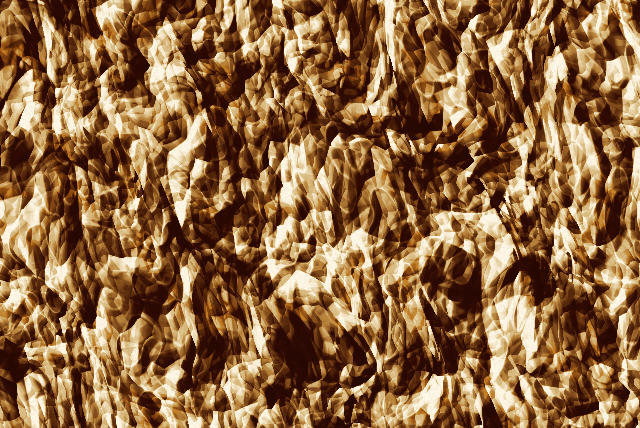
Reproduce this texture procedurally as a Shadertoy shader.

```glsl
// Crumpled gold foil under hard light. Flat shards from jittered cells and
// long creases from folded gradient noise add up to one surface slope;
// the slope towards the light, less the shadows, picks a tone from a gold ramp.

vec2 hash2(vec2 p) {
    vec3 q = fract(p.xyx * vec3(0.1031, 0.1030, 0.0973));
    q += dot(q, q.yzx + 33.33);
    return fract((q.xx + q.yz) * q.zy);
}

vec2 randomDir(vec2 cell) {
    float a = 6.2832 * hash2(cell).x;
    return vec2(cos(a), sin(a));
}

// Gradient noise: value in x, derivatives in yz
vec3 noise(vec2 p) {
    vec2 i = floor(p), f = p - i;
    vec2 u = f * f * f * (f * (f * 6.0 - 15.0) + 10.0);
    vec2 du = 30.0 * f * f * (f * (f - 2.0) + 1.0);
    vec2 ga = randomDir(i), gb = randomDir(i + vec2(1, 0));
    vec2 gc = randomDir(i + vec2(0, 1)), gd = randomDir(i + vec2(1, 1));
    float a = dot(ga, f), b = dot(gb, f - vec2(1, 0));
    float c = dot(gc, f - vec2(0, 1)), d = dot(gd, f - vec2(1, 1));
    float k = a - b - c + d;
    vec2 slope = ga + u.x * (gb - ga) + u.y * (gc - ga) + u.x * u.y * (ga - gb - gc + gd)
               + du * (u.yx * k + vec2(b, c) - a);
    return vec3(a + u.x * (b - a) + u.y * (c - a) + u.x * u.y * k, slope);
}

// Slope of abs(noise): smooth flanks that meet in a sharp crease
vec2 creaseSlope(vec3 n) {
    return n.yz * n.x / sqrt(n.x * n.x + 0.0004);
}

// Slope of tilted, stretched shards, each bent once along a random line
vec2 shardSlope(vec2 p) {
    vec2 cell = floor(p), sum = vec2(0);
    float total = 1e-34;
    for (int y = -1; y <= 1; y++)
    for (int x = -1; x <= 1; x++) {
        vec2 id = cell + vec2(x, y);
        vec2 d = p - id - hash2(id + 7.0);
        vec2 tilt = 2.0 * hash2(id + 41.0) - 1.0;
        vec2 bend = randomDir(id + 83.0);
        float across = dot(d, bend);
        float side = clamp(across / 0.03, -1.0, 1.0);
        // Sharp soft-minimum keeps the shard edges smooth
        float reach = 0.6 * dot(d, d) + 1.1 * across * across;
        float w = exp(-65.0 * (reach + 0.1 * hash2(id + 19.0).x));
        sum += w * (tilt + 1.5 * d + 0.65 * side * bend);
        total += w;
    }
    return sum / total;
}

// Gold ramp, stops spaced by the area each tone covers
vec3 gold(float t) {
    vec3 c = mix(vec3(0.15, 0.03, 0.01), vec3(0.18, 0.04, 0.01), smoothstep(0.0, 0.08, t));
    c = mix(c, vec3(0.33, 0.15, 0.04), smoothstep(0.08, 0.26, t));
    c = mix(c, vec3(0.51, 0.30, 0.11), smoothstep(0.26, 0.48, t));
    c = mix(c, vec3(0.72, 0.51, 0.23), smoothstep(0.48, 0.67, t));
    c = mix(c, vec3(0.85, 0.73, 0.50), smoothstep(0.67, 0.83, t));
    return mix(c, vec3(0.99, 0.96, 0.89), smoothstep(0.85, 0.98, t));
}

void mainImage(out vec4 fragColor, in vec2 fragCoord) {
    vec2 p = fragCoord / iResolution.y;

    // Lean and stretch the sheet so that folds run steeply down to the right
    vec2 q = vec2(p.x + 0.25 * p.y, 0.75 * p.y) + 3.0;
    q += 0.05 * vec2(noise(q * 5.0).x, noise(q * 5.0 + 9.0).x);

    // Shards from large to small
    vec2 middle = shardSlope(q * 10.0 + 31.0);
    vec2 small = shardSlope(q * 23.0 + 57.0);
    vec2 slope = 0.35 * shardSlope(q * 5.5) + 0.75 * middle + 0.8 * small;
    slope += 0.4 * shardSlope(q * 48.0 + 77.0);

    // Folds, broken into angular pieces where they cross the shards
    vec2 r = q + 0.014 * middle + 0.008 * small;
    vec3 gully = noise(r * vec2(5.5, 4.0) + 11.0);
    vec3 fold = noise(r * vec2(11.0, 8.0) + 27.0);
    vec3 crimp = noise(q * vec2(22.0, 18.0) + 43.0);
    slope += 0.35 * creaseSlope(gully) + 0.55 * creaseSlope(fold) + 0.55 * creaseSlope(crimp);
    slope += 0.15 * noise(q * 70.0).yz;

    // Light from the upper left, shadows beside gullies, dark slits, bright ridges
    float light = dot(slope, vec2(-0.8, 0.6));
    float shadow = smoothstep(0.0, 0.015, gully.x) * (1.0 - smoothstep(0.05, 0.17, gully.x));
    float patches = smoothstep(-0.15, 0.25, noise(q * 4.0 + 70.0).x);
    light -= 1.6 * shadow * patches;
    light -= 1.0 * exp(-pow(fold.x / 0.03, 2.0)) * patches;
    light += 0.9 * exp(-pow(crimp.x / 0.04, 2.0)) * (1.0 - patches);

    // Even out the tones, then colour
    float tone = 1.0 / (1.0 + exp(-1.4 * light - 0.2));
    vec3 color = gold(tone);

    // Amber glow where foil reflects foil, in the middle tones
    float amber = smoothstep(0.1, 0.35, noise(r * 12.0 + 90.0).x);
    amber *= smoothstep(0.2, 0.4, tone) * (1.0 - smoothstep(0.6, 0.8, tone));
    color = mix(color, color * vec3(1.12, 0.97, 0.4), 0.7 * amber);

    // Fine grain of the metal
    color *= 1.0 + 0.05 * noise(p * 170.0).x;
    fragColor = vec4(clamp(color, 0.0, 1.0), 1.0);
}
```
